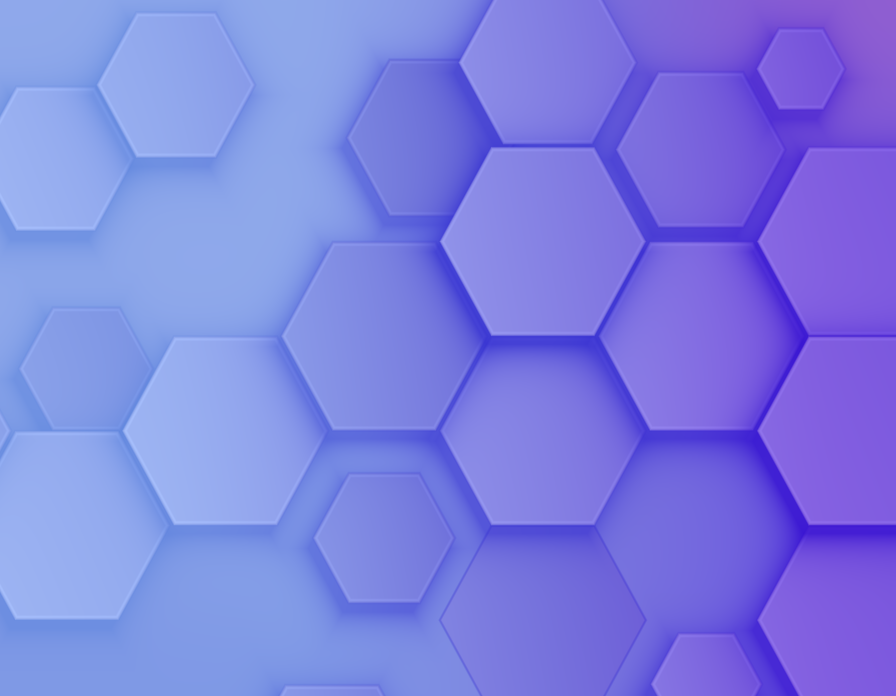
Give the GLSL for this background, as a WebGL 2 fragment shader.

```glsl
#version 300 es
precision highp float;

uniform vec2 u_resolution;
out vec4 outColor;

// Loose tiles: centre, radius, darkness
const vec4 LOOSE[10] = vec4[10](
  vec4(.124, .470, .097, .9), vec4(.621, .802, .123, 1.3),
  vec4(.080, .772, .113, .0), vec4(.253, .878, .114, .3),
  vec4(.787, .910, .128, .1), vec4(1.007, .785, .122, .5),
  vec4(1.151, .901, .064, .4), vec4(.552, .227, .102, .8),
  vec4(1.015, .017, .080, .2), vec4(.477, -.107, .134, .6));

// Lattice tiles: column, half row, darkness, lift
const vec4 LATTICE[11] = vec4[11](
  vec4(3, 0, .75, .0), vec4(5, 0, .2, .85), vec4(0, 1, .0, .6),
  vec4(-1, 2, .3, .5), vec4(1, 2, .0, .6), vec4(3, 2, .1, .7),
  vec4(2, 3, .75, .7), vec4(4, 3, .0, .8), vec4(5, 4, .1, .85),
  vec4(5, 2, .1, 1.0), vec4(3, 4, .0, .95));

// Flat-topped hexagon, slightly taller than regular
float hexagon(vec2 p, float radius) {
  p = abs(p * vec2(1.0, .946));
  return max(p.y, p.x * .866 + p.y * .5) - radius * .866;
}

vec3 faceColor(float x) {
  vec3 c = mix(vec3(.59, .68, .94), vec3(.52, .50, .89), smoothstep(.15, .68, x));
  return mix(c, vec3(.51, .37, .88), smoothstep(.58, .95, x));
}

vec3 shadowColor(float x) {
  vec3 c = mix(vec3(.34, .50, .86), vec3(.20, .18, .82), smoothstep(.12, .55, x));
  return mix(c, vec3(.21, .06, .82), smoothstep(.62, .92, x));
}

vec3 background(vec2 uv) {
  vec3 c = mix(vec3(.56, .66, .92), vec3(.48, .47, .87), smoothstep(.30, .75, uv.x));
  c = mix(c, vec3(.42, .33, .87), smoothstep(.60, 1.0, uv.x));
  // Violet upper right corner, deeper lower edge
  c = mix(c, vec3(.56, .37, .82), smoothstep(.55, 1.0, uv.x) * smoothstep(.55, 1.0, uv.y));
  return c - vec3(.06, .06, .02) * smoothstep(.45, .0, uv.y) * smoothstep(.8, .2, uv.x);
}

void addTile(inout vec3 color, vec2 p, vec2 uv, vec2 centre, float radius, float dark, float lift) {
  float pixel = 1.0 / u_resolution.y;
  vec2 local = p - centre;
  float d = hexagon(local, radius);
  vec3 shade = shadowColor(uv.x);

  // Soft shadow falling to the lower left
  float away = max(hexagon(local + vec2(.009, .015), radius * .98), 0.0);
  color = mix(color, shade, lift * .8 * exp(-away / .021));

  // Face, lit from the lower left
  vec3 face = faceColor(uv.x) - dark * vec3(.08, .08, .04);
  face -= vec3(.025, .025, .01) * (local.x + local.y * .4) / radius;
  color = mix(color, face, smoothstep(pixel, -pixel, d));

  // Thin seam and bright bevel just inside it
  float seam = smoothstep(.0015 + pixel, .0, abs(d));
  color = mix(color, shade, seam * (lift > 0.0 ? .2 : .35));
  float bevel = smoothstep(.0015 + pixel, .0, abs(d + .004));
  color += vec3(.035, .04, .035) * bevel * step(.01, lift);
}

void main() {
  vec2 uv = gl_FragCoord.xy / u_resolution;
  vec2 p = gl_FragCoord.xy / u_resolution.y;
  vec3 color = background(uv);

  for (int i = 0; i < 10; i++) {
    vec4 tile = LOOSE[i];
    addTile(color, p, uv, tile.xy, tile.z, tile.w, .65);
  }
  for (int i = 0; i < 11; i++) {
    vec4 tile = LATTICE[i];
    vec2 centre = vec2(.096, .109) + tile.xy * vec2(.228, .136);
    addTile(color, p, uv, centre, .148, tile.z, tile.w);
  }
  outColor = vec4(clamp(color, 0.0, 1.0), 1.0);
}
```
